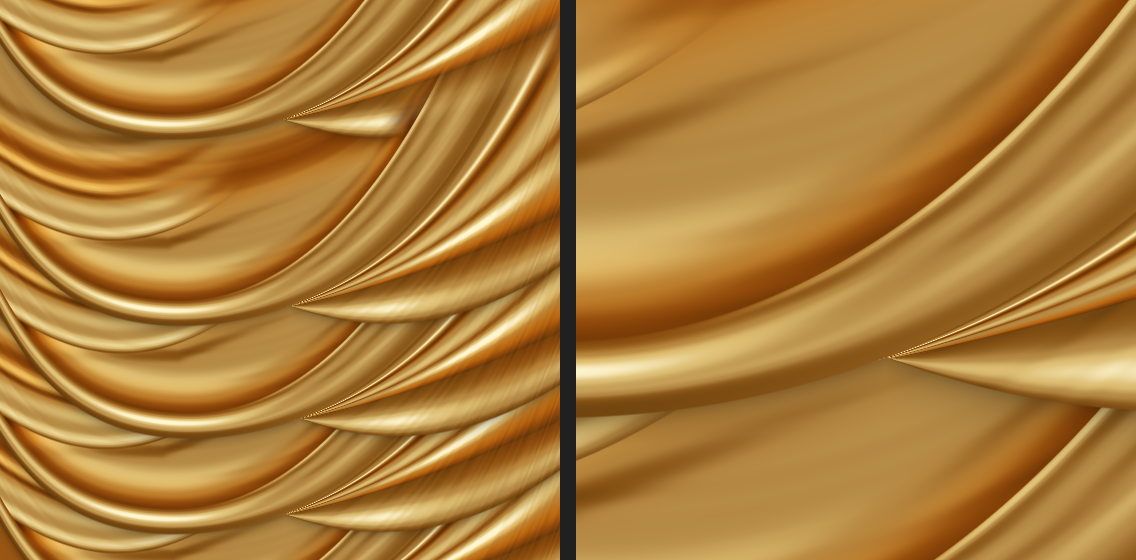
Left: the whole. Right: its middle third, enlarged.
Write a Shadertoy shader that draws this texture.

```glsl
// Stacked swags of draped gold satin, each overlapping the one below it.

float bump(float x, float centre, float width) {
    float d = (x - centre) / width;
    return exp(-d * d);
}

float hash(vec2 p) {
    return fract(sin(dot(p, vec2(127.1, 311.7))) * 4375.85);
}

float noise(vec2 p) {
    vec2 i = floor(p), f = fract(p);
    f = f * f * (3.0 - 2.0 * f);
    return mix(mix(hash(i), hash(i + vec2(1, 0)), f.x),
               mix(hash(i + vec2(0, 1)), hash(i + vec2(1, 1)), f.x), f.y);
}

// Metal ramp from brown to cream; warmth turns it to amber.
vec3 gold(float light, float warmth) {
    vec3 c = mix(vec3(0.31, 0.18, 0.03), vec3(0.52, 0.32, 0.08), smoothstep(0.0, 0.25, light));
    c = mix(c, vec3(0.71, 0.54, 0.27), smoothstep(0.2, 0.5, light));
    c = mix(c, vec3(0.87, 0.75, 0.46), smoothstep(0.48, 0.75, light));
    c = mix(c, vec3(1.0, 0.97, 0.83), smoothstep(0.72, 1.0, light));
    return mix(c, c * vec3(1.1, 0.83, 0.28), clamp(warmth, 0.0, 1.0));
}

// Heights of the curves above the lowest point of a swag.
float hemHeight(float x) {
    float t = x - 0.32, s = t * t;
    return t < 0.0 ? s * (1.1 + 7.5 * s) : s * (0.87 + 1.25 * s);
}
float leafHeight(float x) { return 0.004 + 1.08 * (x - 0.69) * (x - 0.69); }
float leafTop(float x) { float t = x - 0.52; return 0.035 + 0.2 * t + 0.29 * t * t; }

// Each tone holds light and warmth.
vec2 innerTone(float x, float h, float c) {
    float right = smoothstep(0.3, 0.6, x);
    float slant = h - 0.35 * max(x - 0.3, 0.0);
    float light = 0.5 - 0.34 * bump(c, 0.0, 0.022) + 0.26 * bump(c, 0.05, 0.022) * (1.0 - right);
    light -= 0.3 * bump(slant, 0.148, 0.012) * bump(x, 0.3, 0.16);
    light -= 0.28 * bump(slant, 0.23, 0.04) + 0.14 * right * bump(c, 0.045, 0.012);
    light += 0.08 * bump(slant, 0.175, 0.02);
    float warmth = 0.75 * bump(c, 0.005, 0.03) + 0.8 * bump(slant, 0.23, 0.055);
    return vec2(light, warmth);
}

vec2 drapeTone(float x, float q) {
    float left = 1.0 - smoothstep(0.16, 0.34, x);
    float light = 0.47 - 0.35 * bump(q, 0.0, 0.006) + 0.36 * bump(q, 0.014, 0.01);
    light += 0.2 * bump(q, 0.052, 0.014) - 0.36 * left * bump(q, 0.079, 0.007);
    light += 0.35 * left * bump(q, 0.094, 0.01) - 0.26 * bump(q, 0.118, 0.014);
    light += 0.2 * left * bump(q, 0.15, 0.012) - 0.2 * bump(q, 0.18, 0.014);
    return vec2(light, 0.75 * bump(q, 0.12, 0.03) + 0.4 * bump(q, 0.078, 0.012));
}

vec2 bandTone(float x, float b) {
    float right = smoothstep(0.35, 0.6, x);
    float belly = 0.14 + (0.62 + 0.26 * bump(x, 0.27, 0.14)) * bump(b, 0.6, 0.24);
    belly += 0.22 * bump(b, 0.32, 0.08);
    float sweep = 0.27 + 0.34 * bump(b, 0.36, 0.16) + 0.26 * bump(b, 0.72, 0.1)
                + 0.5 * bump(b, 0.97, 0.045);
    return vec2(mix(belly, sweep, right), 0.35 * bump(b, 1.0, 0.2) * (1.0 - right));
}

vec2 fanTone(float x, float f) {
    float light = 0.42 - 0.3 * bump(f, 0.0, 0.05) + 0.6 * bump(f, 0.2, 0.06) * bump(x, 0.84, 0.16);
    light += 0.28 * bump(f, 0.42, 0.09) - 0.22 * bump(f, 0.31, 0.035);
    light -= 0.3 * bump(f, 0.64, 0.05) - 0.5 * bump(f, 0.75, 0.035);
    light -= 0.25 * bump(f, 0.98, 0.09);
    float warmth = bump(f, 0.07, 0.065) + 0.75 * bump(f, 0.63, 0.07) + 0.4 * bump(f, 0.31, 0.04);
    return vec2(light, warmth);
}

vec2 leafTone(float x, float l) {
    float light = 0.28 + (0.34 + 0.3 * bump(x, 0.69, 0.1)) * bump(l, 0.36, 0.25);
    light -= 0.18 * bump(l, 0.0, 0.1) + 0.12 * bump(l, 1.0, 0.2);
    return vec2(light, 0.55 * smoothstep(0.65, 1.0, x) * smoothstep(0.3, 0.9, l));
}

vec3 swag(float x, float h, float px) {
    float hem = hemHeight(x), leaf = leafHeight(x), top = leafTop(x);
    float reach = max(x - 0.32, 0.0), width = 0.045 + 0.72 * reach * reach;
    float v = h - hem;
    float q = h - 0.152 - 1.75 * (x - 0.2) * (x - 0.2);
    vec2 tone = innerTone(x, h, v - width);
    float drape = smoothstep(-px, px, q) * (1.0 - smoothstep(0.28, 0.44, x));
    tone = mix(tone, drapeTone(x, q), drape);
    tone = mix(bandTone(x, v / width), tone, smoothstep(-px, px, v - width));
    // Folds fanning out to the right, tucked behind the sweeping band.
    vec2 folds = fanTone(x, (h - top) / max(hem - top, 0.002));
    folds = mix(leafTone(x, (h - leaf) / max(top - leaf, 0.002)), folds,
                smoothstep(-px, px, h - top));
    tone = mix(folds, tone, mix(1.0, smoothstep(-px, px, v), step(0.5, x)));
    // Fine grain drawn out along the cloth.
    tone.x += 0.07 * (noise(vec2(x * 4.0, v * 110.0)) - 0.5);
    return gold(tone.x, tone.y);
}

void mainImage(out vec4 fragColor, in vec2 fragCoord) {
    vec2 p = fragCoord / iResolution.xy;
    float px = 1.2 / iResolution.y;
    float bottoms[5] = float[5](0.249, 0.582, 0.783, 0.954, 1.14);
    float shifts[5] = float[5](-0.012, 0.0, 0.018, -0.01, 0.01);
    vec3 color = gold(0.3, 0.6);
    // Paint upward so that every swag covers the next lower one.
    for (int i = 4; i >= 0; i--) {
        float x = p.x - shifts[i], h = bottoms[i] - 1.0 + p.y;
        float above = h - min(hemHeight(x), leafHeight(x));
        float cover = smoothstep(-px, px, above);
        // The leaf of the top swag melts away at the right.
        float melt = i == 0 ? smoothstep(0.69, 0.75, x) : 0.0;
        cover *= mix(1.0, smoothstep(0.0, 0.13, above), melt);
        color *= 1.0 - 0.28 * (1.0 - melt) * exp(min(above, 0.0) * 90.0);
        color = mix(color, swag(x, h, px), cover);
    }
    fragColor = vec4(color, 1.0);
}
```
